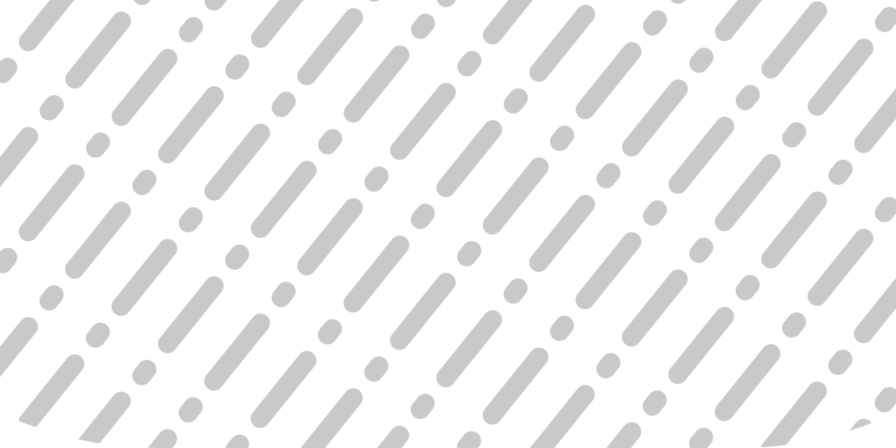
Give the GLSL for this pattern, as a WebGL 1 fragment shader.

```glsl
precision highp float;
// Slanted grey dashes alternating with short dots, trimmed by curved lower corners.

uniform vec2 u_resolution;

// Signed distance to a capsule centred at the origin, lying along y.
float capsule(vec2 p, float halfLength, float radius) {
  p.y -= clamp(p.y, -halfLength, halfLength);
  return length(p) - radius;
}

// Wraps x into one period centred on zero.
float wrapCentered(float x, float period) {
  return (fract(x / period + 0.5) - 0.5) * period;
}

// Distance to the dash-dot lanes; y runs along each lane.
float dashDot(vec2 p) {
  const float period = 0.3307;
  float across = wrapCentered(p.x, 0.1329);
  float dotShape = capsule(vec2(across, wrapCentered(p.y, period)), 0.0088, 0.0213);
  float dashShape = capsule(vec2(across, wrapCentered(p.y + 0.5 * period, period)), 0.083, 0.0213);
  return min(dotShape, dashShape);
}

void main() {
  // Canvas height is one unit.
  vec2 p = gl_FragCoord.xy / u_resolution.y;
  float aspect = u_resolution.x / u_resolution.y;
  float soft = 1.0 / u_resolution.y;

  // Rotate into lane space, with a dot at the origin.
  vec2 along = vec2(0.6271, 0.7790);
  vec2 offset = p - vec2(0.1154, 0.7594);
  vec2 lane = vec2(dot(offset, vec2(along.y, -along.x)), dot(offset, along));
  float ink = 1.0 - smoothstep(-soft, soft, dashDot(lane));

  // Lower edge rises in a parabola towards both sides.
  float sideDistance = min(p.x, aspect - p.x);
  float rise = max(0.349 - sideDistance, 0.0);
  float lowerEdge = 0.639 * rise * rise;
  if (rise > 0.0) ink *= smoothstep(-soft, soft, p.y - lowerEdge);

  gl_FragColor = vec4(mix(vec3(1.0), vec3(0.79), ink), 1.0);
}
```
